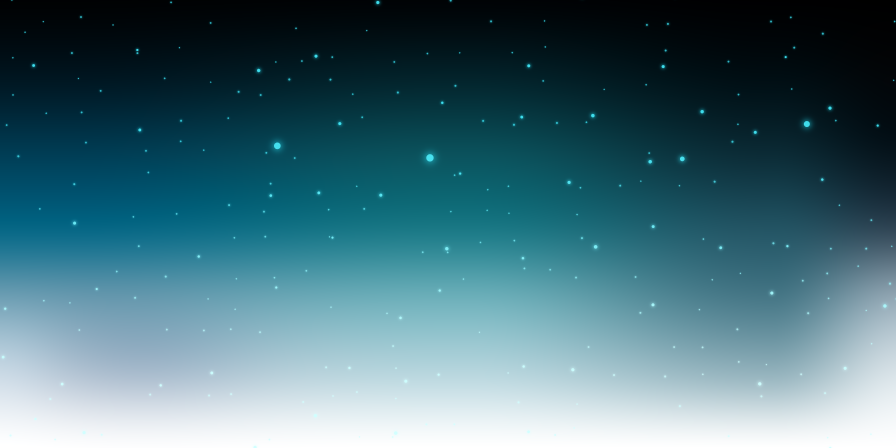
A Shadertoy shader for this background:

```glsl
// Night sky fading from black through teal to a white misty horizon.
// Four vertical colour ramps are splined in height and blended across the
// width; jittered grids of three sizes scatter glowing cyan stars on top.

vec2 hash2(vec2 p) {
    vec3 q = fract(p.xyx * vec3(0.1031, 0.1030, 0.0973));
    q += dot(q, q.yzx + 33.33);
    return fract((q.xx + q.yz) * q.zy);
}

// Catmull-Rom spline through seven evenly spaced colours, bottom to top
vec3 ramp(float y, vec3 stops[7]) {
    float s = clamp(y, 0.0, 1.0) * 6.0;
    int i = min(int(s), 5);
    float t = s - float(i);
    vec3 a = stops[max(i - 1, 0)], b = stops[i];
    vec3 c = stops[i + 1], d = stops[min(i + 2, 6)];
    return b + 0.5 * t * (c - a + t * (2.0*a - 5.0*b + 4.0*c - d
             + t * (3.0 * (b - c) + d - a)));
}

vec3 sky(vec2 p) {
    vec3 left = ramp(p.y, vec3[7](
        vec3(1.0), vec3(0.75, 0.81, 0.85), vec3(0.42, 0.61, 0.69),
        vec3(0.01, 0.39, 0.51), vec3(0.0, 0.23, 0.32),
        vec3(0.0, 0.08, 0.12), vec3(0.0, 0.005, 0.01)));
    vec3 centre = ramp(p.y, vec3[7](
        vec3(1.0), vec3(0.72, 0.84, 0.87), vec3(0.43, 0.69, 0.73),
        vec3(0.09, 0.46, 0.51), vec3(0.04, 0.31, 0.35),
        vec3(0.01, 0.13, 0.16), vec3(0.0, 0.01, 0.02)));
    vec3 right = ramp(p.y, vec3[7](
        vec3(1.0), vec3(0.58, 0.70, 0.74), vec3(0.28, 0.47, 0.53),
        vec3(0.13, 0.32, 0.38), vec3(0.04, 0.16, 0.20),
        vec3(0.0, 0.05, 0.07), vec3(0.0, 0.0, 0.005)));
    vec3 edge = ramp(p.y, vec3[7](
        vec3(1.0), vec3(0.85, 0.89, 0.91), vec3(0.58, 0.66, 0.71),
        vec3(0.17, 0.25, 0.31), vec3(0.02, 0.07, 0.10),
        vec3(0.01, 0.02, 0.03), vec3(0.0)));

    vec3 col = mix(left, centre, smoothstep(0.15, 1.0, p.x));
    col = mix(col, right, smoothstep(1.05, 1.72, p.x));
    col = mix(col, edge, smoothstep(1.72, 2.02, p.x));

    // Faint lilac shade in the low mist, and a paler left border
    vec2 shade = (p - vec2(0.32, 0.19)) / vec2(0.25, 0.12);
    col -= vec3(0.09, 0.08, 0.05) * exp(-dot(shade, shade));
    vec2 haze = (p - vec2(0.0, 0.2)) / vec2(0.14, 0.13);
    return col + 0.06 * exp(-dot(haze, haze));
}

// One star per kept cell; x is the solid core, y is the surrounding glow
vec2 stars(vec2 p, float cell, float radius, float keep, float seed) {
    vec2 id = floor(p / cell);
    vec2 pick = hash2(id + seed);
    vec2 spot = (id + 0.2 + 0.6 * hash2(id + seed + 57.0)) * cell;
    float r = radius * mix(0.6, 1.15, pick.y);
    float d = length(p - spot);
    float core = clamp((r - d) * iResolution.y + 0.5, 0.0, 1.0);
    float glow = exp(-d * d / (r * r * 3.0));
    return step(pick.x, keep) * vec2(core, glow);
}

void mainImage(out vec4 fragColor, in vec2 fragCoord) {
    // Height runs 0 to 1, width 0 to 2 on any canvas
    vec2 p = fragCoord / iResolution.xy * vec2(2.0, 1.0);
    vec3 col = sky(p);

    // Fine dust, medium stars, then large ones in the upper sky only
    float upper = smoothstep(0.4, 0.65, p.y);
    vec2 light = 0.75 * stars(p, 0.07, 0.0019, 0.45, 11.0);
    light = max(light, stars(p + 0.03, 0.14, 0.0034, 0.5, 83.0));
    light = max(light, upper * stars(p + 0.11, 0.30, 0.0075, 0.4, 29.0));

    // Cyan overhead, whitening towards the mist
    vec3 tint = mix(vec3(0.85, 1.0, 1.0), vec3(0.12, 0.88, 0.96),
                    smoothstep(0.1, 0.75, p.y));
    col = mix(col, tint, 0.45 * light.y);
    col = mix(col, mix(tint, vec3(0.7, 1.0, 1.0), 0.25), 0.9 * light.x);
    fragColor = vec4(clamp(col, 0.0, 1.0), 1.0);
}
```
